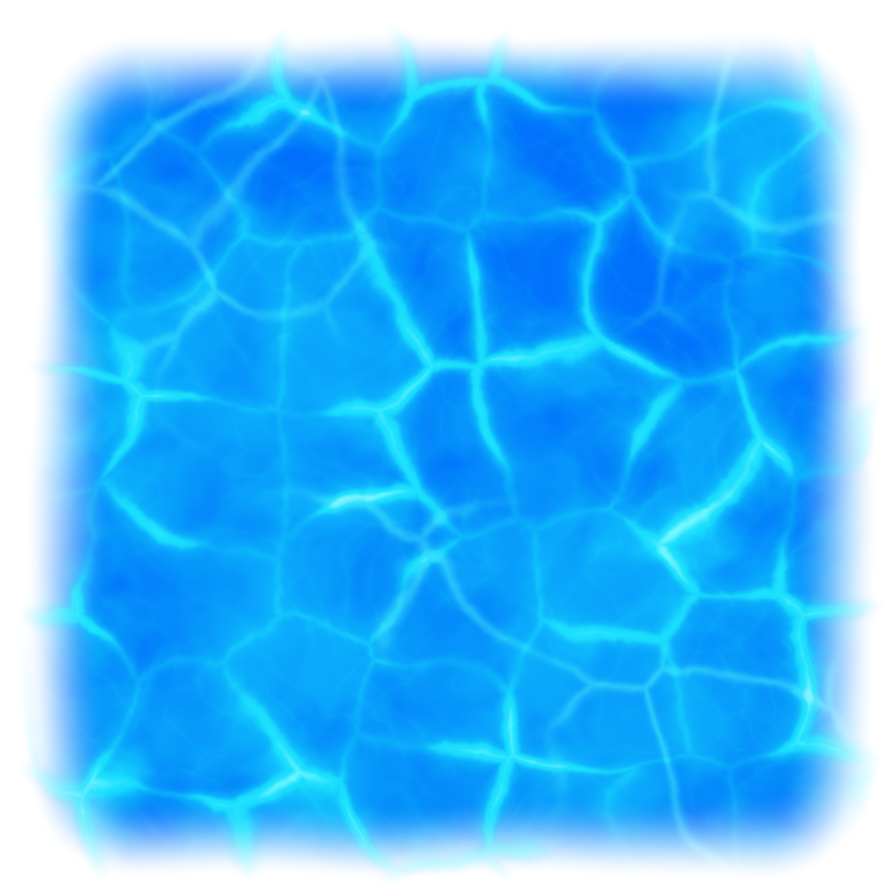
This texture is drawn by a Shadertoy shader. Its source:

```glsl
// Sunlit pool water: soft cyan caustic webs over blue, fading to a white rim.
// Warped, wrapping Voronoi borders make the web; wrapping noise adds clouds
// and diagonal streaks; a wobbly rounded box masks the water.

float hash(vec2 p) {
    return fract(sin(dot(p, vec2(127.1, 311.7))) * 43758.55);
}

// Value noise that repeats after 'period' lattice cells
float noise(vec2 p, vec2 period) {
    vec2 i = floor(p), f = fract(p);
    f = f * f * f * (f * (f * 6.0 - 15.0) + 10.0);
    vec2 a = mod(i, period), b = mod(i + 1.0, period);
    return mix(mix(hash(a), hash(vec2(b.x, a.y)), f.x),
               mix(hash(vec2(a.x, b.y)), hash(b), f.x), f.y);
}

float fbm(vec2 uv, float cells) {
    float sum = 0.0, gain = 0.5;
    for (int i = 0; i < 5; i++) {
        sum += gain * noise(uv * cells + float(i) * 3.7, vec2(cells));
        cells *= 2.0;
        gain *= 0.5;
    }
    return sum / 0.97;
}

vec2 cellPoint(vec2 cell, float cells, float seed) {
    vec2 c = mod(cell, cells) + seed;
    return 0.1 + 0.8 * vec2(hash(c), hash(c + 57.3));
}

// Distance to the nearest Voronoi border, in cell widths
float borderDistance(vec2 p, float cells, float seed) {
    vec2 home = floor(p), f = fract(p), nearest = vec2(0.0);
    float best = 9.0;
    for (int y = -1; y <= 1; y++)
    for (int x = -1; x <= 1; x++) {
        vec2 g = vec2(x, y);
        vec2 r = g + cellPoint(home + g, cells, seed) - f;
        if (dot(r, r) < best) {
            best = dot(r, r);
            nearest = r;
        }
    }
    float border = 9.0;
    for (int y = -2; y <= 2; y++)
    for (int x = -2; x <= 2; x++) {
        vec2 g = vec2(x, y);
        vec2 r = g + cellPoint(home + g, cells, seed) - f;
        vec2 across = r - nearest;
        if (dot(across, across) > 0.0001)
            border = min(border, dot(0.5 * (r + nearest), normalize(across)));
    }
    return border;
}

// Thin ridges stretched along the rising diagonal
float streaks(vec2 uv, vec2 cells) {
    float n = noise(vec2(uv.x + uv.y, uv.x - uv.y) * cells, cells);
    return pow(1.0 - abs(2.0 * n - 1.0), 4.0);
}

vec3 waterColor(float light) {
    vec3 c = mix(vec3(0.0, 0.43, 0.985), vec3(0.02, 0.56, 0.98), smoothstep(0.0, 0.32, light));
    c = mix(c, vec3(0.04, 0.67, 0.985), smoothstep(0.25, 0.55, light));
    c = mix(c, vec3(0.10, 0.87, 0.99), smoothstep(0.48, 0.9, light));
    return mix(c, vec3(0.50, 0.98, 1.0), smoothstep(0.9, 1.35, light));
}

void mainImage(out vec4 fragColor, in vec2 fragCoord) {
    vec2 uv = fragCoord / iResolution.xy;

    // Ripple distortion bends the straight cell borders
    vec2 bend = vec2(noise(uv * 9.0, vec2(9.0)), noise(uv * 9.0 + 4.3, vec2(9.0))) - 0.5;
    vec2 ripple = vec2(fbm(uv, 18.0), fbm(uv + 0.37, 18.0)) - 0.5;
    vec2 p = uv + 0.055 * bend + 0.022 * ripple;

    // Main web, with strength and width varying along its strands
    float strength = smoothstep(0.2, 0.75, noise(uv * 8.0 + 1.6, vec2(8.0)));
    float d = borderDistance(p * 7.0, 7.0, 0.0);
    float glow = exp(-d * 8.0);
    float strand = exp(-pow(d / mix(0.035, 0.075, strength), 2.0));

    // Fainter large arcs lying below it
    float arcMask = smoothstep(0.4, 0.75, noise(uv * 6.0 + 2.8, vec2(6.0)));
    float arcD = borderDistance((uv - 0.07 * bend + 0.02 * ripple) * 5.0, 5.0, 19.0);
    float arc = arcMask * exp(-pow(arcD / 0.035, 2.0));

    // Clouded body, brush-like streaks and glowing spots
    float clouds = smoothstep(0.2, 0.8, fbm(uv + 0.03 * bend, 6.0));
    float fine = streaks(p + 0.03 * ripple, vec2(7.0, 19.0))
               + streaks(p.yx * vec2(-1.0, 1.0) + 0.06 * ripple, vec2(9.0, 23.0));
    float spots = smoothstep(0.68, 0.95, noise(p * 11.0 + 0.5, vec2(11.0)));

    float light = 0.01 + 0.42 * clouds + 0.06 * fine + 0.2 * spots;
    light += glow * (0.14 + 0.24 * strength) + strand * (0.08 + 0.34 * strength);
    light += 0.22 * arc + 0.05 * exp(-arcD * 9.0);
    vec3 water = waterColor(light);
    water = mix(water, vec3(0.4, 0.82, 0.98), 0.25 * arc);

    // Wobbly rounded square fading into white
    vec2 q = abs(uv - vec2(0.503, 0.492)) - 0.35;
    float rim = length(max(q, 0.0)) + min(max(q.x, q.y), 0.0) - 0.08;
    rim += 0.022 * (noise(uv * 7.0, vec2(7.0)) - 0.5) - 0.012 * strand * strength;
    float cover = 1.0 - smoothstep(-0.045, 0.038, rim);

    fragColor = vec4(mix(vec3(1.0), water, cover), 1.0);
}
```
